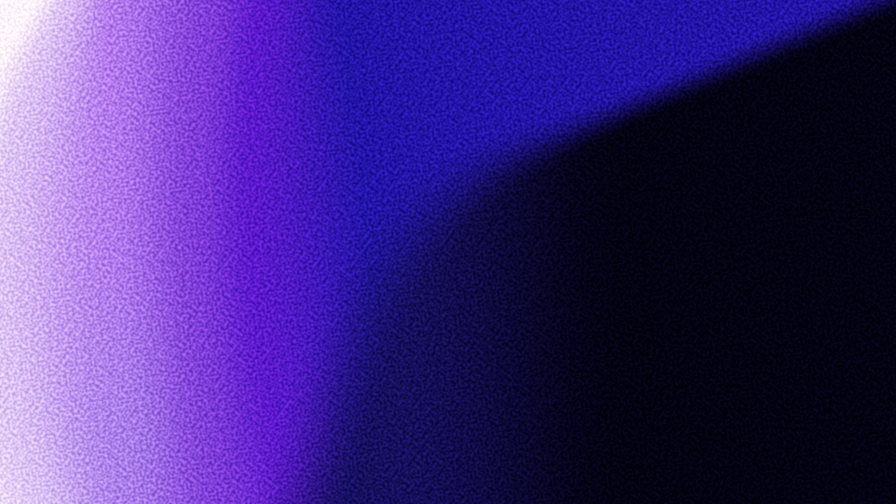
Give the GLSL for this background, as a Shadertoy shader.

```glsl
// A grainy backdrop: curved bands of light run from white through violet to blue,
// and a dark rounded wedge covers the lower right. Bands are colour stops whose
// positions bend with height; the wedge is a smooth minimum of two half-planes.

const float ASPECT = 16.0 / 9.0;

// Band colours from left to right.
const vec3 BAND_COLOR[6] = vec3[6](
    vec3(1.00, 0.96, 0.99), vec3(0.86, 0.76, 0.96), vec3(0.70, 0.48, 0.93),
    vec3(0.50, 0.24, 0.85), vec3(0.36, 0.10, 0.80), vec3(0.14, 0.08, 0.66));
// Band positions across the width, at the top, middle and bottom.
const vec3 BAND_X[6] = vec3[6](
    vec3(0.040, -0.080, -0.060), vec3(0.075, 0.000, 0.055), vec3(0.125, 0.125, 0.135),
    vec3(0.235, 0.215, 0.235), vec3(0.290, 0.280, 0.325), vec3(0.380, 0.420, 0.450));

const vec3 HAZE_COLOR = vec3(0.62, 0.55, 0.90);
const vec2 HAZE_CENTER = vec2(0.24, 0.12);
const float HAZE_AMOUNT = 0.35;

const vec3 NAVY = vec3(0.085, 0.060, 0.37);
const vec3 BLACK = vec3(0.012, 0.006, 0.07);
const vec2 NAVY_FADE = vec2(0.75, 1.25);

// Wedge edges: a point and a normal facing the dark side.
const vec2 UPPER_POINT = vec2(1.481, 0.884);
const vec2 UPPER_NORMAL = vec2(0.39, -0.92);
const vec2 LEFT_POINT = vec2(0.671, 0.213);
const vec2 LEFT_NORMAL = vec2(0.951, -0.309);
const float CORNER_ROUNDING = 0.2;
const float SOFT_EDGE = 0.105;
const float CRISP_EDGE = 0.04;

const float GRAIN_SCALE = 170.0;
const float GRAIN_AMOUNT = 0.75;
const float GRAIN_FLOOR = 0.03;

// Unit gradient from an integer lattice point.
vec2 latticeGradient(vec2 cell) {
    vec3 h = fract(cell.xyx * vec3(0.1031, 0.1030, 0.0973));
    h += dot(h, h.yzx + 33.33);
    float angle = 6.28318 * fract((h.x + h.y) * h.z);
    return vec2(cos(angle), sin(angle));
}

float gradientNoise(vec2 p) {
    vec2 i = floor(p), f = fract(p);
    vec2 w = f * f * f * (f * (f * 6.0 - 15.0) + 10.0);
    vec2 e = vec2(1.0, 0.0);
    float a = dot(latticeGradient(i), f);
    float b = dot(latticeGradient(i + e), f - e);
    float c = dot(latticeGradient(i + e.yx), f - e.yx);
    float d = dot(latticeGradient(i + e.xx), f - e.xx);
    return mix(mix(a, b, w.x), mix(c, d, w.x), w.y);
}

float smoothMin(float a, float b, float k) {
    float h = max(k - abs(a - b), 0.0) / k;
    return min(a, b) - h * h * k * 0.25;
}

// Parabola through the top, middle and bottom positions.
float bandPosition(vec3 x, float y) {
    float t = 1.0 - y;
    return dot(x, vec3((1.0 - t) * (1.0 - 2.0 * t), 4.0 * t * (1.0 - t), t * (2.0 * t - 1.0)));
}

vec3 lightBands(vec2 uv) {
    vec3 color = BAND_COLOR[0];
    float left = bandPosition(BAND_X[0], uv.y);
    for (int i = 1; i < 6; i++) {
        float right = bandPosition(BAND_X[i], uv.y);
        float t = clamp((uv.x - left) / (right - left), 0.0, 1.0);
        color = mix(color, BAND_COLOR[i], mix(t, smoothstep(0.0, 1.0, t), 0.5));
        left = right;
    }
    return color;
}

// Coverage of the dark wedge; its edge sharpens toward the right.
float wedgeMask(vec2 p) {
    float upper = dot(p - UPPER_POINT, UPPER_NORMAL);
    float side = dot(p - LEFT_POINT, LEFT_NORMAL);
    float d = smoothMin(upper, side, CORNER_ROUNDING);
    float softness = mix(SOFT_EDGE, CRISP_EDGE, smoothstep(0.65, 1.3, p.x));
    return smoothstep(-softness, softness, d);
}

void mainImage(out vec4 fragColor, in vec2 fragCoord) {
    vec2 uv = fragCoord / iResolution.xy;
    vec2 p = uv * vec2(ASPECT, 1.0);

    // Bands with a cool haze low on the left
    vec3 color = lightBands(uv);
    vec2 haze = (p - HAZE_CENTER) / vec2(0.12, 0.28);
    color = mix(color, HAZE_COLOR, HAZE_AMOUNT * exp(-dot(haze, haze)));

    // Dark wedge, navy fading to black
    vec3 shade = mix(NAVY, BLACK, smoothstep(NAVY_FADE.x, NAVY_FADE.y, p.x));
    color = mix(color, shade, wedgeMask(p));

    // Film grain, strongest in the midtones
    float grain = gradientNoise(mat2(0.8, 0.6, -0.6, 0.8) * p * GRAIN_SCALE);
    color += grain * (GRAIN_FLOOR + GRAIN_AMOUNT * color * max(1.1 - color, 0.0));

    fragColor = vec4(clamp(color, 0.0, 1.0), 1.0);
}
```
